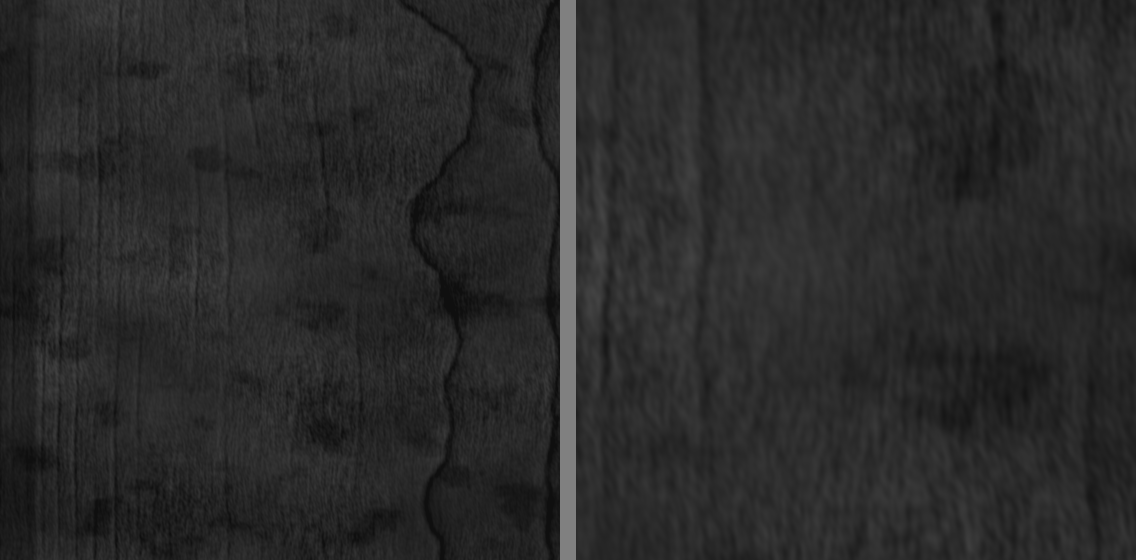
Left: the whole. Right: its middle third, enlarged.
Write a Shadertoy shader that draws this texture.

```glsl
vec2 randomGradient(vec2 cell) {
    vec3 p = fract(cell.xyx * vec3(0.1031, 0.1030, 0.0973));
    p += dot(p, p.yzx + 33.33);
    float angle = 6.28318 * fract((p.x + p.y) * p.z);
    return vec2(cos(angle), sin(angle));
}

float gradientNoise(vec2 p) {
    vec2 cell = floor(p), f = p - cell;
    vec2 u = f * f * f * (f * (f * 6.0 - 15.0) + 10.0);
    vec2 e = vec2(1.0, 0.0);
    float a = dot(randomGradient(cell), f);
    float b = dot(randomGradient(cell + e.xy), f - e.xy);
    float c = dot(randomGradient(cell + e.yx), f - e.yx);
    float d = dot(randomGradient(cell + e.xx), f - e.xx);
    return mix(mix(a, b, u.x), mix(c, d, u.x), u.y);
}

float fbm(vec2 p, int octaves) {
    float sum = 0.0, gain = 1.0;
    for (int i = 0; i < octaves; i++) {
        sum += gain * gradientNoise(p);
        p = mat2(1.6, 1.2, -1.2, 1.6) * p + 17.3;
        gain *= 0.5;
    }
    return sum;
}

float bump(float d, float width) {
    return exp(-d * d / (width * width));
}

// Growth rings: tight on the left, wider and more wavy to the right
float growthRings(vec2 p) {
    float sway = 0.09 * p.x * gradientNoise(vec2(p.x * 3.0, p.y * 2.6) + 4.0)
               + 0.022 * p.x * gradientNoise(vec2(p.x * 9.0, p.y * 9.0) + 21.0);
    float x = max(p.x + sway, 0.0);
    float ring = 14.0 * log(1.0 + 3.0 * x);
    float id = floor(ring + 0.5);
    float d = (ring - id) * (1.0 + 3.0 * x) / 42.0;
    float strength = smoothstep(-0.4, 0.45, gradientNoise(vec2(id * 7.37, p.y * 2.3)));
    float groove = bump(d, 0.0028 + 0.003 * x);
    float ridge = bump(d + 0.006 + 0.003 * x, 0.004 + 0.005 * x);
    return strength * (0.035 * ridge - 0.055 * groove);
}

// Field whose level lines form the winding figure on the right
float figureField(vec2 p) {
    float reach = bump(p.x - 0.80, 0.20);
    float bend = 0.20 * gradientNoise(p * vec2(5.0, 4.2) + vec2(3.0, 8.0))
               + 0.06 * gradientNoise(p * vec2(11.0, 10.0) + 31.0)
               + 0.015 * gradientNoise(p * 27.0 + 5.0);
    return p.x + bend * mix(0.2, 1.0, reach);
}

float figureLine(vec2 p, float level) {
    float e = 0.002;
    float h = figureField(p);
    vec2 slope = vec2(figureField(p + vec2(e, 0.0)) - h,
                      figureField(p + vec2(0.0, e)) - h) / e;
    float d = (h - level) / max(length(slope), 0.4);
    return 0.025 * bump(d + 0.014, 0.011)
         - 0.025 * bump(d - 0.010, 0.020)
         - 0.070 * bump(d, 0.0055);
}

// Short fibres and pores, stretched along the trunk
float fibres(vec2 p) {
    float lean = 0.012 * gradientNoise(p * vec2(7.0, 9.0) + 13.0);
    float x = p.x + lean;
    float fine = gradientNoise(vec2(x * 190.0, p.y * 42.0));
    float coarse = gradientNoise(vec2(x * 85.0, p.y * 13.0) + 51.0);
    float pores = gradientNoise(vec2(x * 230.0 + p.y * 50.0, p.y * 120.0) + 9.0);
    float roughness = 0.8 + 0.7 * gradientNoise(p * vec2(6.0, 5.0) + 70.0);
    return roughness * (0.060 * fine + 0.030 * coarse + 0.045 * pores);
}

// Broad stain: brighter at the upper left, blotchy below and to the right
float stain(vec2 p) {
    float base = 0.158 + 0.028 * p.y - 0.022 * smoothstep(0.3, 0.9, p.x);
    float clouds = fbm(p * vec2(3.2, 4.8) + vec2(2.0, 11.0), 4);
    float blotches = fbm(p * vec2(8.0, 12.0) + 40.0, 4);
    float depth = mix(0.075, 0.055, p.y);
    return base + depth * clouds - 0.045 * smoothstep(0.12, 0.55, blotches);
}

void mainImage(out vec4 fragColor, in vec2 fragCoord) {
    vec2 p = fragCoord / iResolution.xy;

    float tone = stain(p) + fibres(p);
    tone += growthRings(p) * (1.0 - smoothstep(0.62, 0.76, p.x));

    float figure = figureLine(p, 0.79) + figureLine(p, 0.98);
    tone += figure * smoothstep(0.58, 0.70, p.x);

    // Shaded plank edge on the left
    float edge = 0.064 + 0.006 * gradientNoise(vec2(2.0, p.y * 5.0));
    tone *= mix(0.72, 1.0, smoothstep(edge - 0.008, edge + 0.006, p.x));

    fragColor = vec4(vec3(clamp(tone, 0.06, 0.32)), 1.0);
}
```
